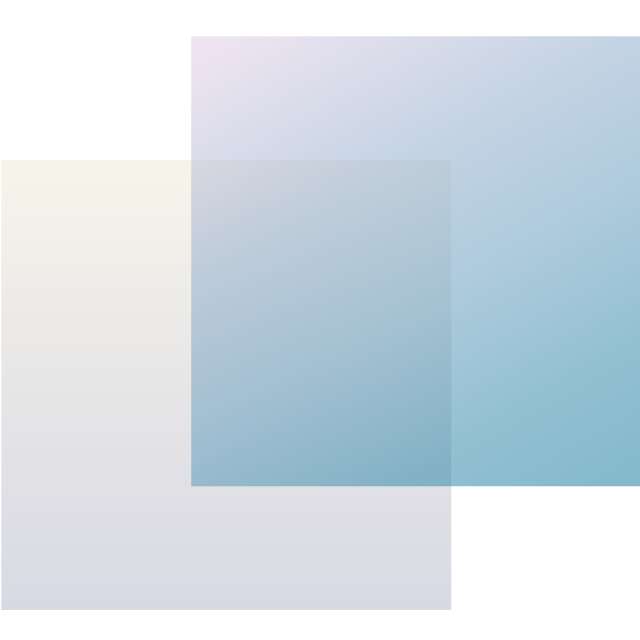
A WebGL 2 fragment shader for this background:

```glsl
#version 300 es
precision highp float;
// Two overlapping translucent squares on white: a cream-to-lavender one behind
// and a pink-to-teal one in front. Each is a box distance mask filled with a
// linear gradient; the rear square tints the front one where they overlap.
uniform vec2 u_resolution;
out vec4 fragColor;

const float SIDE = 0.7031;
const vec2 BACK_CORNER = vec2(0.002, 0.0469);
const vec2 FRONT_CORNER = vec2(0.2988, 0.2402);
const float SHOW_THROUGH = 0.45;

// Signed distance to a square given by its lower left corner
float squareDistance(vec2 p, vec2 corner, float side) {
    vec2 d = abs(p - corner - 0.5 * side) - 0.5 * side;
    return length(max(d, 0.0)) + min(max(d.x, d.y), 0.0);
}

// Antialiased coverage, one pixel wide
float coverage(float dist, float pixel) {
    return clamp(0.5 - dist / pixel, 0.0, 1.0);
}

// Blend towards the next colour between two gradient stops
vec3 addStop(vec3 color, vec3 next, float from, float to, float t) {
    return mix(color, next, clamp((t - from) / (to - from), 0.0, 1.0));
}

// Vertical gradient, t runs from top to bottom
vec3 backGradient(float t) {
    vec3 color = vec3(0.965, 0.951, 0.918);
    color = addStop(color, vec3(0.902, 0.900, 0.904), 0.06, 0.52, t);
    return addStop(color, vec3(0.847, 0.851, 0.890), 0.52, 1.0, t);
}

// Diagonal gradient, t runs from top left to bottom right
vec3 frontGradient(float t) {
    vec3 color = vec3(0.935, 0.895, 0.945);
    color = addStop(color, vec3(0.768, 0.828, 0.892), 0.03, 0.35, t);
    color = addStop(color, vec3(0.672, 0.792, 0.862), 0.35, 0.59, t);
    color = addStop(color, vec3(0.570, 0.752, 0.818), 0.59, 0.80, t);
    return addStop(color, vec3(0.510, 0.725, 0.790), 0.80, 1.0, t);
}

void main() {
    float pixel = 1.0 / min(u_resolution.x, u_resolution.y);
    vec2 p = gl_FragCoord.xy / u_resolution;

    // Rear square over white
    float backMask = coverage(squareDistance(p, BACK_CORNER, SIDE), pixel);
    vec2 backUv = (p - BACK_CORNER) / SIDE;
    vec3 back = mix(vec3(1.0), backGradient(1.0 - backUv.y), backMask);

    // Front square, darkened by what lies behind it
    float frontMask = coverage(squareDistance(p, FRONT_CORNER, SIDE), pixel);
    vec2 frontUv = (p - FRONT_CORNER) / SIDE;
    float slope = dot(vec2(frontUv.x, 1.0 - frontUv.y), vec2(0.36, 0.64));
    vec3 front = frontGradient(slope) - SHOW_THROUGH * (1.0 - back);

    fragColor = vec4(mix(back, front, frontMask), 1.0);
}
```
